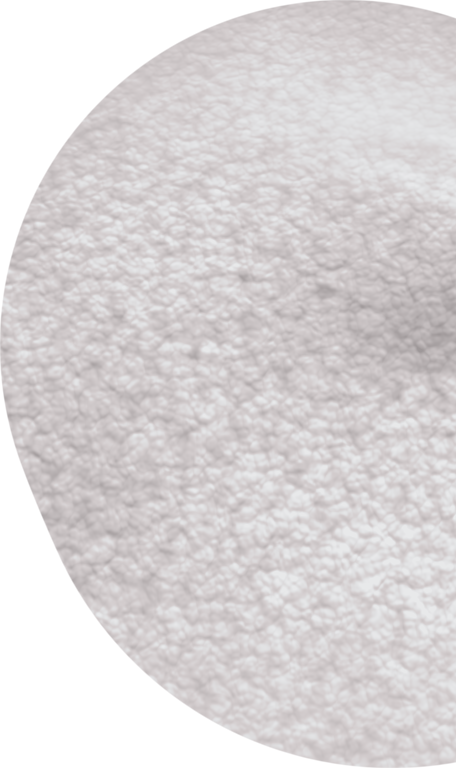
Write a Shadertoy shader that draws this texture.

```glsl
// Soft pale powder heap seen through a rounded cutout on white
#define GRAIN_SCALE 46.0
#define GRAIN_DEPTH 0.115
#define RELIEF_DEPTH 0.125
#define LUMP_CELLS 10.5
#define LUMP_DEPTH 0.095
#define BASE_LIGHT 0.842
#define RIM_SHADE 0.040
#define WARM_TINT vec3(0.0, 0.025, 0.021)
#define LIGHT_STEP vec2(0.0010, 0.0045)

vec2 hash2(vec2 cell) {
    vec3 h = fract(cell.xyx * vec3(0.1031, 0.1030, 0.0973));
    h += dot(h, h.yzx + 33.33);
    return fract((h.xx + h.yz) * h.zy);
}

float gradientNoise(vec2 p) {
    vec2 i = floor(p), f = fract(p);
    vec2 u = f * f * f * (f * (f * 6.0 - 15.0) + 10.0);
    vec2 x = vec2(1.0, 0.0);
    float a = dot(hash2(i) * 2.0 - 1.0, f);
    float b = dot(hash2(i + x) * 2.0 - 1.0, f - x);
    float c = dot(hash2(i + x.yx) * 2.0 - 1.0, f - x.yx);
    float d = dot(hash2(i + 1.0) * 2.0 - 1.0, f - 1.0);
    return mix(mix(a, b, u.x), mix(c, d, u.x), u.y);
}

// Packed round domes with soft dark creases, centred near zero
float granules(vec2 p) {
    vec2 cell = floor(p);
    float sum = 0.0;
    for (int y = -1; y <= 1; y++)
    for (int x = -1; x <= 1; x++) {
        vec2 id = cell + vec2(x, y);
        vec2 away = p - id - hash2(id);
        sum += exp(-14.0 * dot(away, away));
    }
    return log(sum + 0.0005) / 14.0 + 0.11;
}

float powderHeight(vec2 p) {
    vec2 q = p + 0.006 * vec2(gradientNoise(p * 31.0), gradientNoise(p * 31.0 + 57.0));
    vec2 turned = mat2(0.8, 0.6, -0.6, 0.8) * q;
    return granules(q * GRAIN_SCALE) + 0.6 * granules(turned * GRAIN_SCALE * 1.9 + 19.0)
         + 0.40 * gradientNoise(turned * GRAIN_SCALE * 0.5)
         + 0.22 * gradientNoise(q * GRAIN_SCALE * 3.2);
}

// Scattered crumbs, each with a shaded hollow beside it
float crumbs(vec2 p) {
    vec2 q = p * LUMP_CELLS, cell = floor(q);
    float light = 0.0;
    for (int y = -1; y <= 1; y++)
    for (int x = -1; x <= 1; x++) {
        vec2 id = cell + vec2(x, y);
        vec2 seed = hash2(id + 41.0);
        vec2 away = q - id - 0.15 - 0.7 * hash2(id);
        float radius = mix(0.10, 0.19, seed.x);
        vec2 hollow = away + radius * vec2(1.0, 0.7);
        float present = smoothstep(0.30, 0.85, seed.y);
        light += present * (0.40 * exp(-dot(away, away) / (radius * radius))
               - exp(-dot(hollow, hollow) / (0.7 * radius * radius)));
    }
    return light;
}

float glow(vec2 p, vec2 centre, vec2 size) {
    vec2 q = (p - centre) / size;
    return exp(-dot(q, q));
}

// Two overlapping discs joined smoothly
float cutout(vec2 p) {
    float upper = length(p - vec2(0.449, 0.551)) - 0.449;
    float lower = length(p - vec2(0.510, 0.477)) - 0.477;
    float blend = max(0.012 - abs(upper - lower), 0.0);
    return min(upper, lower) - blend * blend / 0.048;
}

// Broad light and shade of the heap
float heapLight(vec2 p, float edge) {
    float light = BASE_LIGHT;
    light += 0.032 * glow(p, vec2(0.45, 0.875), vec2(0.23, 0.065));
    light += 0.018 * glow(p, vec2(0.25, 0.73), vec2(0.18, 0.12));
    vec2 crest = vec2(p.x, p.y + 0.28 * (p.x - 0.56));
    light += 0.050 * glow(crest, vec2(0.58, 0.760), vec2(0.12, 0.024));
    light += 0.040 * glow(crest, vec2(0.60, 0.822), vec2(0.13, 0.022));
    light -= 0.085 * glow(p, vec2(0.60, 0.565), vec2(0.13, 0.058));
    light -= 0.050 * glow(p, vec2(0.53, 0.600), vec2(0.17, 0.105));
    light += 0.040 * glow(p, vec2(0.57, 0.250), vec2(0.17, 0.170));
    light += 0.014 * glow(p, vec2(0.32, 0.310), vec2(0.13, 0.130));
    light -= 0.045 * glow(p, vec2(0.08, 0.350), vec2(0.15, 0.170));
    light -= RIM_SHADE * exp(edge / 0.045) * smoothstep(0.55, 0.85, p.y);
    return light + 0.024 * gradientNoise(p * 10.0);
}

void mainImage(out vec4 fragColor, in vec2 fragCoord) {
    vec2 p = fragCoord / iResolution.y;
    float edge = cutout(p);
    float light = heapLight(p, edge);

    // Grain softens toward the far slope and the bright crest
    vec2 ground = vec2(p.x, p.y + 0.5 * pow(max(p.y - 0.45, 0.0), 2.0));
    float focus = mix(0.65, 1.0, smoothstep(0.0, 0.30, p.y));
    focus *= mix(1.0, 0.5, smoothstep(0.66, 0.92, p.y));
    focus *= 1.0 - 0.65 * glow(p, vec2(0.55, 0.83), vec2(0.20, 0.085));
    float height = powderHeight(ground);
    float relief = height - powderHeight(ground + LIGHT_STEP);
    light += focus * (GRAIN_DEPTH * height + RELIEF_DEPTH * relief);

    float crumbZone = smoothstep(0.08, 0.38, p.y) * (1.0 - smoothstep(0.60, 0.86, p.y));
    light += LUMP_DEPTH * crumbZone * crumbs(p);

    // Warm shadows turn to cool highlights
    light = clamp(light, 0.62, 0.91);
    float cool = smoothstep(0.82, 0.89, light);
    vec3 powder = vec3(light) - WARM_TINT * (1.0 - cool) + vec3(0.0, 0.002, 0.008) * cool;
    float pixel = 1.0 / iResolution.y;
    fragColor = vec4(mix(powder, vec3(1.0), smoothstep(-pixel, pixel, edge)), 1.0);
}
```
